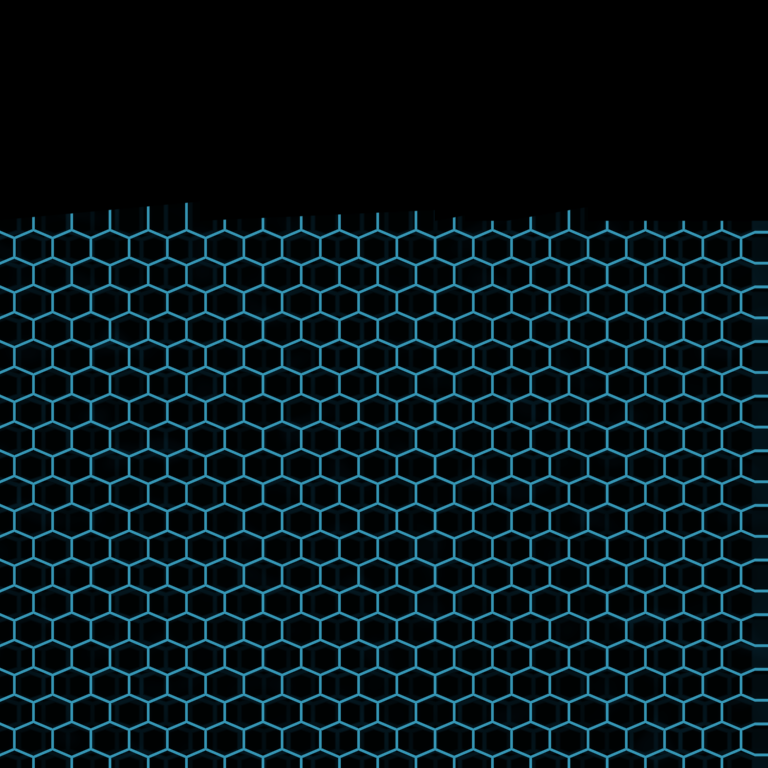
A Shadertoy shader for this pattern:

```glsl
vec2 hashGradient(vec2 cell) {
    vec2 h = vec2(dot(cell, vec2(127.1, 311.7)), dot(cell, vec2(269.5, 183.3)));
    return 2.0 * fract(sin(h) * 43758.55) - 1.0;
}

float gradientNoise(vec2 p) {
    vec2 i = floor(p), f = fract(p);
    vec2 s = f * f * (3.0 - 2.0 * f);
    vec2 e = vec2(0.0, 1.0);
    float low = mix(dot(hashGradient(i), f),
                    dot(hashGradient(i + e.yx), f - e.yx), s.x);
    float high = mix(dot(hashGradient(i + e.xy), f - e.xy),
                     dot(hashGradient(i + e.yy), f - e.yy), s.x);
    return mix(low, high, s.y);
}

// Distance to the walls of a honeycomb; origin is the apex of a top cell
float honeycomb(vec2 p, vec2 origin, float halfWidth) {
    float pitch = 0.03557, rise = 0.0105;
    float down = origin.y - p.y;
    float row = floor(down / pitch);
    float v = down - row * pitch;
    float x = p.x - origin.x - row * halfWidth;
    float ax = abs(mod(x + halfWidth, 2.0 * halfWidth) - halfWidth);

    float slope = rise / halfWidth;
    float roof = abs(v - slope * ax);
    float nextRoof = abs(v - pitch - slope * (halfWidth - ax));
    float wall = length(vec2(halfWidth - ax, max(rise - v, 0.0)));
    return min(wall, min(roof, nextRoof) * inversesqrt(1.0 + slope * slope));
}

// Linear ramp that drops back to zero at its end
float ramp(float x, float start, float end, float height) {
    return height * (x - start) / (end - start) * step(start, x) * step(x, end);
}

void mainImage(out vec4 fragColor, in vec2 fragCoord) {
    vec2 uv = fragCoord / iResolution.xy;
    float pixel = 1.0 / iResolution.y;

    // Holding the coordinates stretches the border into straight strands
    vec2 p = min(uv, vec2(0.983, 0.7135));

    // Uneven ends of the strands
    float skyline = 0.7125
        + ramp(uv.x, -0.01, 0.26, 0.025)
        + ramp(uv.x, 0.26, 0.567, 0.014)
        + ramp(uv.x, 0.567, 0.605, 0.007)
        + ramp(uv.x, 0.66, 0.765, 0.018);
    float below = 1.0 - smoothstep(skyline - pixel, skyline + pixel, uv.y);

    // Faint wider combs behind, in two staggered copies
    float backA = honeycomb(p, vec2(0.1523, 0.6985), 0.0319);
    float backB = honeycomb(p, vec2(0.1842, 0.6985), 0.0319);
    float ghost = 0.75 * (1.0 - smoothstep(0.0010, 0.0045, backA));
    ghost = max(ghost, 0.45 * (1.0 - smoothstep(0.0010, 0.0045, backB)));
    ghost *= 0.8 + 0.5 * gradientNoise(uv * 14.0);

    // Dim patches inside the cells
    float haze = smoothstep(0.1, 0.5, gradientNoise(uv * vec2(17.0, 23.0) + 4.0));
    vec3 color = vec3(0.0, 0.006, 0.008) + vec3(0.004, 0.02, 0.03) * haze;
    color += vec3(0.02, 0.11, 0.15) * ghost;

    // Bright comb in front
    float front = honeycomb(p, vec2(0.0436, 0.7005), 0.0249);
    float glow = exp(-front * 500.0);
    float line = 1.0 - smoothstep(0.0006, 0.0022 + 0.5 * pixel, front);
    color += vec3(0.01, 0.04, 0.05) * glow;
    color = mix(color, vec3(0.21, 0.59, 0.71), line);

    fragColor = vec4(color * below, 1.0);
}
```
